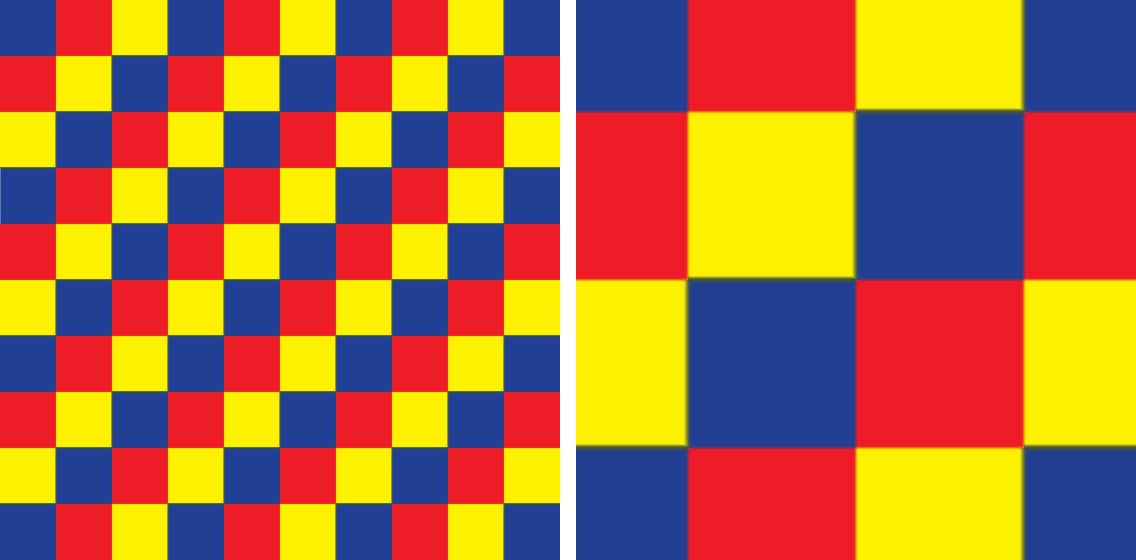
Left: the whole. Right: its middle third, enlarged.
Give the GLSL for this pattern, as a WebGL 2 fragment shader.

```glsl
#version 300 es
precision highp float;

uniform vec2 u_resolution;
out vec4 fragColor;

const float CELLS = 10.0;
const float EDGE_SOFTNESS = 0.014;   // in cell widths
const float SEAM_HALF_WIDTH = 0.016; // in cell widths

const vec3 BLUE = vec3(0.135, 0.250, 0.575);
const vec3 RED = vec3(0.935, 0.110, 0.150);
const vec3 YELLOW = vec3(1.000, 0.950, 0.005);
const vec3 SEAM = vec3(0.220, 0.300, 0.250);
const vec3 SLIVER = vec3(0.550, 0.600, 0.760);

// Colour index along the diagonals: 0 blue, 1 red, 2 yellow
float cellIndex(vec2 cell) {
    vec2 inside = clamp(cell, 0.0, CELLS - 1.0);
    return floor(mod(inside.x - inside.y + 0.5, 3.0));
}

vec3 cellColor(vec2 cell) {
    float index = cellIndex(cell);
    return index < 0.5 ? BLUE : (index < 1.5 ? RED : YELLOW);
}

// Blend of the four cells that meet at a grid corner
vec3 checkerColor(vec2 corner, vec2 blend) {
    vec3 below = mix(cellColor(corner - 1.0), cellColor(corner - vec2(0.0, 1.0)), blend.x);
    vec3 above = mix(cellColor(corner - vec2(1.0, 0.0)), cellColor(corner), blend.x);
    return mix(below, above, blend.y);
}

// Dark line only where blue touches yellow
float seamMask(vec2 cellA, vec2 cellB, float dist, float soft) {
    float contrast = abs(cellIndex(cellA) - cellIndex(cellB));
    float line = 1.0 - smoothstep(SEAM_HALF_WIDTH - soft, SEAM_HALF_WIDTH + soft, abs(dist));
    return line * step(1.5, contrast);
}

// Thin pale strip on the left border of one row
float sliverMask(vec2 p, float row, float soft) {
    float across = 1.0 - smoothstep(0.013 - soft, 0.013 + soft, p.x);
    float along = smoothstep(0.5 + soft, 0.5 - soft, abs(p.y - row - 0.5));
    return across * along;
}

void main() {
    vec2 p = gl_FragCoord.xy / u_resolution * CELLS;
    float pixel = CELLS / min(u_resolution.x, u_resolution.y);
    float soft = max(EDGE_SOFTNESS, 0.6 * pixel);

    vec2 corner = floor(p + 0.5);
    vec2 offset = p - corner;
    vec2 cell = floor(p);

    // Squares
    vec3 color = checkerColor(corner, smoothstep(-soft, soft, offset));

    // Seams
    vec2 rightCell = vec2(corner.x, cell.y);
    vec2 upperCell = vec2(cell.x, corner.y);
    float upright = seamMask(rightCell - vec2(1.0, 0.0), rightCell, offset.x, soft);
    float level = seamMask(upperCell - vec2(0.0, 1.0), upperCell, offset.y, soft);
    color = mix(color, SEAM, max(0.55 * upright, 0.9 * level));

    // Worn left border
    color = mix(color, SLIVER, 0.7 * sliverMask(p, 6.0, 0.5 * soft));

    fragColor = vec4(color, 1.0);
}
```
